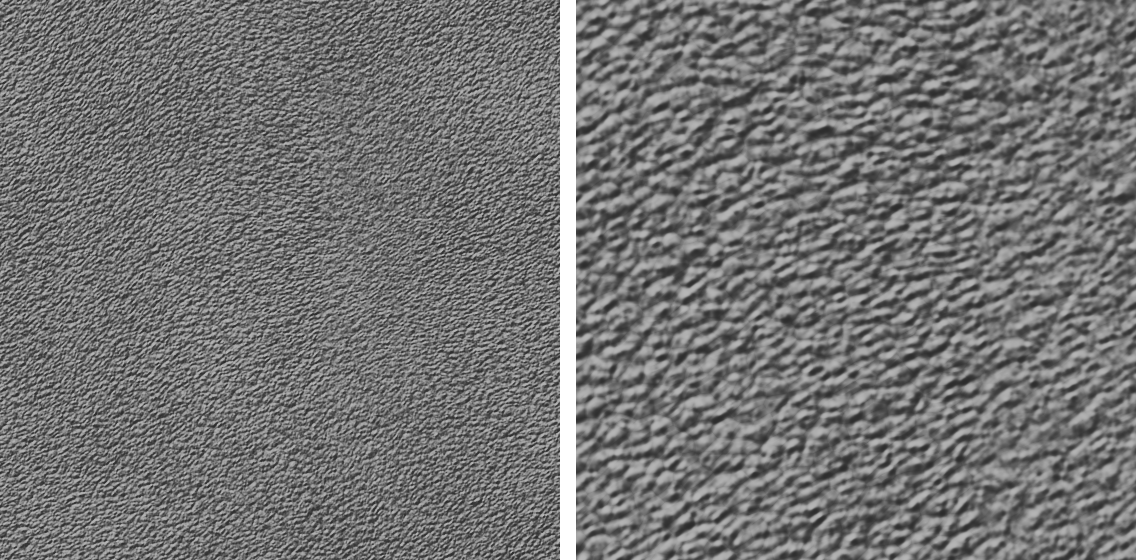
Left, the full canvas; right, a detail of the centre.
Reproduce this texture procedurally as a Shadertoy shader.

```glsl
// Grey short-pile fabric: small tufts combed up to the right, lit from the upper left.
// Stretched cellular lumps and noise give the pile height; its slope toward the
// light gives the relief, and fine grain plus faint mottling finish the surface.

float hash(vec2 cell) {
    uvec2 k = uvec2(ivec2(cell)) * uvec2(1597u, 7919u);
    uint n = (k.x ^ (k.y << 7)) * 747796u + k.y * 2891u;
    n = (n ^ (n >> 15)) * 22695477u;
    n = (n ^ (n >> 13)) * 1103515u;
    n ^= n >> 16;
    return float(n & 65535u) / 65535.0;
}

float noise(vec2 p) {
    vec2 cell = floor(p), f = fract(p);
    f = f * f * (3.0 - 2.0 * f);
    return mix(mix(hash(cell), hash(cell + vec2(1, 0)), f.x),
               mix(hash(cell + vec2(0, 1)), hash(cell + vec2(1, 1)), f.x), f.y);
}

// Rounded lumps of uneven height that meet in narrow creases
float lumps(vec2 p) {
    vec2 home = floor(p);
    float top = -1.0;
    for (int y = -1; y <= 1; y++)
        for (int x = -1; x <= 1; x++) {
            vec2 cell = home + vec2(x, y);
            float lift = hash(cell + 577.0);
            vec2 center = cell + vec2(hash(cell), hash(cell + 211.0));
            top = max(top, 0.8 + 0.35 * lift - distance(p, center));
        }
    return top;
}

vec2 rotate(vec2 p, float angle) {
    float c = cos(angle), s = sin(angle);
    return vec2(c * p.x + s * p.y, c * p.y - s * p.x);
}

// Brushed patch of larger tufts with a sharp left border, fading elsewhere
float brushedPatch(vec2 uv) {
    float border = smoothstep(0.565, 0.575, uv.x);
    float fade = 1.0 - smoothstep(0.6, 0.85, uv.x);
    return border * fade * (1.0 - smoothstep(0.1, 0.4, abs(uv.y - 0.58)));
}

float pileHeight(vec2 uv, float brushed) {
    // Comb direction drifts slowly; a slight jitter bends the tufts
    vec2 q = rotate(uv, 0.5);
    q.y += 0.07 * noise(uv * 3.0 + 7.0);
    q += 0.0025 * vec2(noise(uv * 70.0 + 31.0), noise(uv * 70.0 + 83.0));

    float tufts = lumps(q * vec2(82, 150));
    float clumps = lumps(q * vec2(62, 105) + 53.0);
    float tips = noise(rotate(q, 0.25) * vec2(200, 310) + 19.0);
    return mix(tufts, clumps, 0.8 * brushed) * 0.6 + tips * 0.4;
}

void mainImage(out vec4 fragColor, in vec2 fragCoord) {
    vec2 uv = fragCoord / iResolution.y;
    float brushed = brushedPatch(uv);

    // Relief: slopes facing the light brighten, gaps between tufts darken
    vec2 towardLight = 0.003 * vec2(-0.5, 0.866);
    float height = pileHeight(uv, brushed);
    float slope = height - pileHeight(uv + towardLight, brushed);
    float tone = 0.68 * slope + 0.22 * (height - 0.54);

    // Fibre grain and faint mottling
    tone += 0.19 * (noise(rotate(uv, 0.9) * 390.0) - 0.5);
    tone += 0.045 * (noise(uv * 5.0 + 11.0) - 0.5);
    tone += 0.03 * (noise(uv * 16.0 + 41.0) - 0.5) + 0.02 * brushed;

    // Soft limits keep the deepest gaps and brightest tips in range
    float grey = 0.443 + 0.28 * tanh(tone * 1.2 / 0.28);
    fragColor = vec4(vec3(grey), 1.0);
}
```
